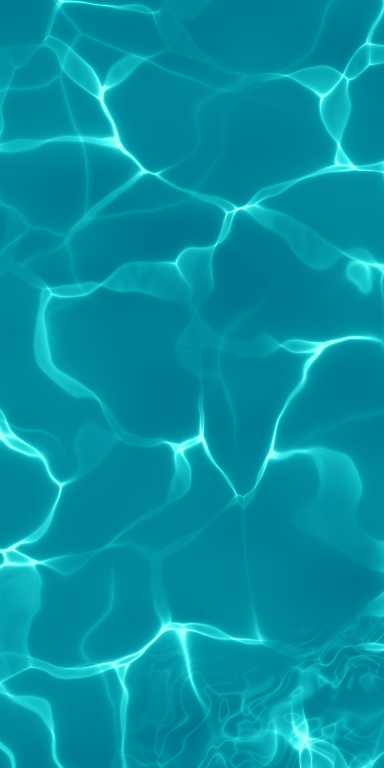
Write a Shadertoy shader that draws this texture.

```glsl
#define CELLS 3.2        // caustic cells across the canvas
#define BEND 0.23        // large bending of the strands
#define CRINKLE 0.075    // small bending of the strands
#define FOLD 0.23        // width of the folded sheets of light
#define LINE_WIDTH 0.0032
#define LINE_LIGHT 0.44
#define HALO_LIGHT 0.11
#define SHEET_LIGHT 0.23
#define CLOUD_LIGHT 0.26
#define RIPPLE_LIGHT 0.55

float hash(vec2 p) {
    vec3 q = fract(p.xyx * 0.1031);
    q += dot(q, q.yzx + 33.33);
    return fract((q.x + q.y) * q.z);
}

vec2 hash2(vec2 p) {
    return vec2(hash(p + 11.0), hash(p + 57.0));
}

float noise(vec2 p) {
    vec2 i = floor(p), f = fract(p);
    f = f * f * f * (f * (f * 6.0 - 15.0) + 10.0);
    return mix(mix(hash(i), hash(i + vec2(1, 0)), f.x),
               mix(hash(i + vec2(0, 1)), hash(i + vec2(1, 1)), f.x), f.y);
}

vec2 drift(vec2 p) {
    return vec2(noise(p), noise(p + 31.7)) - 0.5;
}

// x: distance to the cell border, y: distance to the nearest node, z: cell id
vec3 web(vec2 p) {
    p *= CELLS;
    vec2 home = floor(p);
    vec3 near = vec3(9.0);
    float id = 0.0;
    for (int y = -1; y <= 1; y++)
    for (int x = -1; x <= 1; x++) {
        vec2 cell = home + vec2(x, y);
        float d = length(cell + 0.05 + 0.9 * hash2(cell) - p);
        if (d < near.x) {
            near = vec3(d, near.xy);
            id = hash(cell + 5.0);
        } else if (d < near.y) {
            near.yz = vec2(d, near.y);
        } else {
            near.z = min(near.z, d);
        }
    }
    return vec3((near.yz - near.x) * 0.5 / CELLS, id);
}

// Sharp core with a soft halo, brighter close to the nodes
float strand(vec3 w, float strength) {
    float core = LINE_LIGHT / (1.0 + pow(w.x / LINE_WIDTH, 2.0));
    float halo = HALO_LIGHT * exp(-w.x / 0.018);
    return (core + halo) * strength * (1.0 + 2.2 * exp(-w.y / 0.022));
}

// Crossing ridges of noise, as thin bright threads
float threads(vec2 p) {
    float wide = 1.0 - abs(2.0 * noise(p * vec2(13.0, 24.0)) - 1.0);
    float fine = 1.0 - abs(2.0 * noise(p * vec2(24.0, 40.0) + 8.0) - 1.0);
    return pow(wide, 7.0) + 0.8 * pow(fine, 6.0);
}

vec3 waterColor(float light) {
    float l = clamp(light, -0.1, 1.1);
    vec3 c = vec3(0.25 * pow(max(l, 0.0), 2.0), 0.495 + 0.455 * l, 0.578 + 0.355 * l);
    return c + vec3(0.32, 0.05, 0.0) * smoothstep(0.95, 1.7, light);
}

void mainImage(out vec4 fragColor, in vec2 fragCoord) {
    vec2 p = fragCoord / iResolution.x;
    vec2 bent = p + BEND * drift(p * 2.6 + 3.0) + CRINKLE * drift(p * 7.0)
              + 0.012 * drift(p * 21.0 + 5.0);

    // Two copies of the web drift apart and enclose sheets of light
    float spread = noise(p * 4.5 + 17.0);
    vec2 fold = FOLD * spread * spread * drift(p * 6.5 + 40.0);
    vec3 a = web(bent + fold), b = web(bent - fold);
    float strength = mix(0.1, 1.15, smoothstep(0.22, 0.7, noise(p * 3.6 + 71.0)));
    float light = strand(a, strength) + strand(b, strength * 0.85);
    if (a.z != b.z) {
        float streak = 0.7 + 0.6 * noise(bent * vec2(45.0, 18.0));
        light += SHEET_LIGHT * (0.3 + strength) * streak
               * smoothstep(0.0, 0.006, min(a.x, b.x));
    }

    // Faint, blurred strands at another depth
    vec3 deep = web(bent * 0.85 + 0.07 * drift(p * 4.0 + 9.0) + 6.3);
    float deepStrength = smoothstep(0.3, 0.8, noise(p * 3.0 + 23.0));
    light += deepStrength * (0.24 * exp(-deep.x / 0.005) + 0.08 * exp(-deep.x / 0.025));

    // Broad clouds of light and darker deep water
    float cloud = 0.6 * noise(p * vec2(2.0, 2.8) + 50.0)
                + 0.4 * noise(p * vec2(4.5, 8.0) + 13.0);
    light += CLOUD_LIGHT * (cloud - 0.42);

    // Fine slanted ripples in the lower right
    float area = (1.0 - smoothstep(0.25, 0.6, p.y + 0.2 * noise(p * 6.0)))
               * smoothstep(0.2, 0.5, p.x);
    vec2 r = mat2(0.82, -0.57, 0.57, 0.82) * (p + 0.14 * drift(p * 5.0 + 2.0)
           + 0.07 * drift(p * 13.0));
    light += RIPPLE_LIGHT * area * threads(r) * pow(noise(p * 7.0 + 29.0), 1.5);

    fragColor = vec4(waterColor(light), 1.0);
}
```
